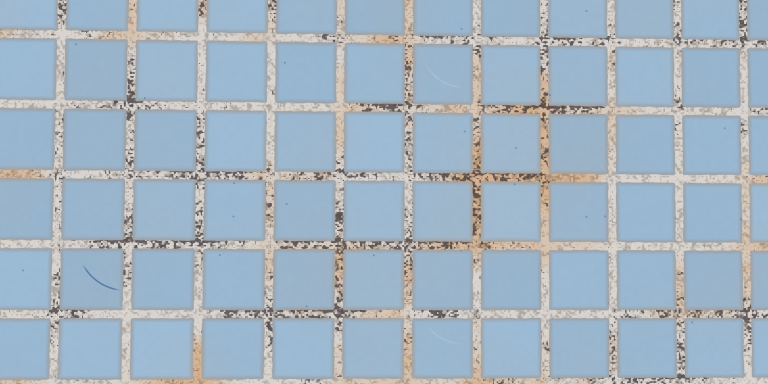
Write a WebGL 2 fragment shader that draws this texture.

```glsl
#version 300 es
precision highp float;

uniform vec2 u_resolution;
out vec4 fragColor;

// Grid, in canvas heights and in tile pitches
const vec2 GRID_ORIGIN = vec2(1.242, 0.182);
const float ORIGIN_COLUMN = 6.0;
const vec2 DENSITY = vec2(5.576, 5.475);
const vec2 SKEW = vec2(0.114, 0.112);
const float LENS = 0.124;
const float JOINT_HALF = 0.058;
const float CORNER = 0.03;
const float EDGE_WOBBLE = 0.014;
const float RIM_WIDTH = 0.075;

// Wear
const float GRAIN = 200.0;
const float DIRT = 0.36;
const float DIRT_OPACITY = 0.72;
const vec2 RUST_CENTRE = vec2(1.39, 0.43);
const float SCRATCHED_SHARE = 0.07;
const float INK_COLUMNS = 2.0;

// Colours
const vec3 TILE_BLUE = vec3(0.60, 0.722, 0.825);
const vec3 TILE_GREY = vec3(0.63, 0.70, 0.76);
const vec3 TILE_RIM = vec3(0.61, 0.625, 0.64);
const vec3 GROUT_LIGHT = vec3(0.85, 0.83, 0.81);
const vec3 GROUT_SHADE = vec3(0.68, 0.65, 0.62);
const vec3 DIRT_DARK = vec3(0.22, 0.19, 0.20);
const vec3 RUST = vec3(0.80, 0.66, 0.52);
const vec3 INK = vec3(0.12, 0.30, 0.56);
const vec3 PALE = vec3(0.70, 0.77, 0.82);

float hash(vec2 p) {
  return fract(sin(dot(p, vec2(127.1, 311.7))) * 43758.5453);
}

float noise(vec2 p) {
  vec2 i = floor(p), f = fract(p);
  f = f * f * (3.0 - 2.0 * f);
  return mix(mix(hash(i), hash(i + vec2(1, 0)), f.x),
             mix(hash(i + vec2(0, 1)), hash(i + vec2(1, 1)), f.x), f.y);
}

float fbm(vec2 p) {
  float sum = 0.0, gain = 0.533;
  for (int i = 0; i < 4; i++) {
    sum += gain * noise(p);
    p = p * 2.1 + 17.3;
    gain *= 0.5;
  }
  return sum;
}

// Slightly bent perspective grid: joints lie on whole numbers
vec2 gridCoords(vec2 p) {
  vec2 d = p - GRID_ORIGIN;
  return vec2(d.x * (DENSITY.x + SKEW.x * p.y + LENS * d.x) + ORIGIN_COLUMN,
              d.y * (DENSITY.y + SKEW.y * p.x));
}

float roundedBox(vec2 p, float halfSize, float radius) {
  vec2 q = abs(p) - halfSize + radius;
  return length(max(q, 0.0)) + min(max(q.x, q.y), 0.0) - radius;
}

// Thin broken arc across a tile
float scratch(vec2 f, vec2 cell, float aa) {
  vec2 seed = vec2(hash(cell + 3.1), hash(cell + 7.7)) - 0.5;
  vec2 centre = seed * 0.5 + vec2(0.25, 0.55);
  float line = abs(length(f - centre) - 0.6 - 0.2 * seed.x);
  float ends = smoothstep(0.38, 0.25, length(f - seed * 0.3 + vec2(0.1)));
  return smoothstep(0.006 + aa, 0.0, line) * ends
       * step(1.0 - SCRATCHED_SHARE, hash(cell + 21.0));
}

vec3 tileColour(vec2 p, vec2 f, vec2 cell, float dist, float rust, float aa) {
  float haze = 0.5 * hash(cell + 5.0) + 0.9 * (fbm(p * 5.0) - 0.4) - 0.2 * f.y;
  vec3 colour = mix(TILE_BLUE, TILE_GREY, 0.45 * clamp(haze, 0.0, 1.0));
  colour *= 1.0 + 0.04 * (hash(cell) - 0.5) + 0.012 * (noise(p * 90.0) - 0.5);
  float rim = smoothstep(-RIM_WIDTH, 0.0, dist);
  colour = mix(colour, TILE_RIM, 0.85 * rim);
  colour = mix(colour, RUST, rust * (0.07 + 0.2 * rim));
  vec3 mark = cell.x < INK_COLUMNS ? INK : PALE;
  colour = mix(colour, mark, 0.55 * scratch(f, cell, aa));
  // Sparse specks
  vec2 s = p * 22.0, id = floor(s);
  vec2 offset = 0.3 + 0.4 * vec2(hash(id + 1.7), hash(id + 9.2));
  float speck = smoothstep(0.09, 0.03, length(fract(s) - offset));
  return mix(colour, INK, 0.3 * speck * step(0.975, hash(id)));
}

vec3 groutColour(vec2 p, vec2 f, float rust) {
  float grain = 0.6 * noise(p * GRAIN) + 0.4 * noise(p * GRAIN * 0.4 + 31.0);
  vec3 colour = mix(GROUT_SHADE, GROUT_LIGHT, smoothstep(0.1, 0.6, grain));
  colour = mix(colour, colour * RUST * 1.22, rust);
  // Grime gathers in patches, most of all under the lower tile edges
  float patches = smoothstep(0.34, 0.74, fbm(p * 6.0 + 4.0));
  float ledge = smoothstep(-0.49, -0.44, f.y) * step(f.y, -0.4);
  float amount = DIRT * patches + 0.2 * ledge * patches + 0.08;
  float spots = 0.6 * noise(p * GRAIN + 57.0) + 0.4 * noise(p * GRAIN * 0.45 + 83.0);
  float dirt = smoothstep(-0.14, 0.14, amount - spots);
  return mix(colour, DIRT_DARK, DIRT_OPACITY * dirt);
}

void main() {
  vec2 p = gl_FragCoord.xy / u_resolution.y;
  vec2 g = gridCoords(p);
  vec2 cell = floor(g), f = fract(g) - 0.5;
  float aa = DENSITY.x / u_resolution.y;

  float dist = roundedBox(f, 0.5 - JOINT_HALF, CORNER);
  dist += EDGE_WOBBLE * (noise(p * 90.0) - 0.5);

  float nearRust = exp(-9.0 * dot(p - RUST_CENTRE, p - RUST_CENTRE));
  float rust = 0.8 * smoothstep(0.50, 0.85, fbm(p * 4.0 + 11.0) + 0.2 * nearRust);

  vec3 tile = tileColour(p, f, cell, dist, rust, aa);
  vec3 grout = groutColour(p, f, rust);
  fragColor = vec4(mix(tile, grout, smoothstep(-0.8 * aa, 0.8 * aa, dist)), 1.0);
}
```
